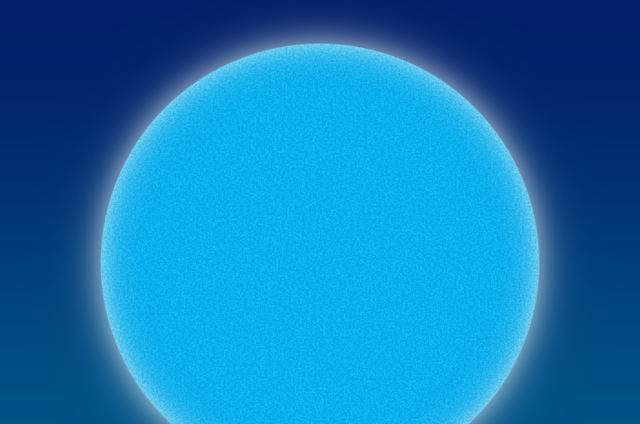
A Shadertoy shader for this background:

```glsl
const vec3 SKY_TOP = vec3(0.004, 0.125, 0.41);
const vec3 SKY_BOTTOM = vec3(0.0, 0.335, 0.53);
const vec3 DISC_BLUE = vec3(0.045, 0.685, 0.925);
const vec3 GLOW_WHITE = vec3(0.88, 0.93, 0.94);

// Pseudo-random unit gradient for a lattice cell
vec2 cellGradient(vec2 cell) {
    vec3 p = fract(cell.xyx * vec3(0.1031, 0.1030, 0.0973));
    p += dot(p, p.yzx + 33.33);
    float angle = 6.28318 * fract((p.x + p.y) * p.z);
    return vec2(cos(angle), sin(angle));
}

// Gradient noise, roughly -0.7 to 0.7
float gradientNoise(vec2 p) {
    vec2 cell = floor(p);
    vec2 f = fract(p);
    vec2 blend = f * f * f * (f * (f * 6.0 - 15.0) + 10.0);
    vec2 right = vec2(1.0, 0.0);
    vec2 up = vec2(0.0, 1.0);
    float bottom = mix(dot(cellGradient(cell), f),
                       dot(cellGradient(cell + right), f - right), blend.x);
    float top = mix(dot(cellGradient(cell + up), f - up),
                    dot(cellGradient(cell + 1.0), f - 1.0), blend.x);
    return mix(bottom, top, blend.y);
}

// Two fine layers of speckle
float grain(vec2 p, float frequency) {
    return gradientNoise(p * frequency)
         + 0.5 * gradientNoise(p * frequency * 0.53 + 17.3);
}

float circleDistance(vec2 p, vec2 center, float radius) {
    return length(p - center) - radius;
}

// Soft falloff of a blurred edge: one half at the edge itself
float blurredEdge(float dist, float spread) {
    return 1.0 / (1.0 + exp(1.702 * dist / spread));
}

vec3 skyColor(float height) {
    return mix(SKY_BOTTOM, SKY_TOP, smoothstep(-0.15, 1.0, height));
}

vec3 discColor(float dist, float speckle, float rimSpread) {
    vec3 body = DISC_BLUE + speckle * vec3(0.05, 0.09, 0.06);
    float rim = blurredEdge(-dist, rimSpread) * (1.0 + 0.3 * speckle);
    return mix(body, GLOW_WHITE, 0.95 * rim);
}

void mainImage(out vec4 fragColor, in vec2 fragCoord) {
    // Canvas height is one unit, with x measured from the middle
    vec2 p = vec2(fragCoord.x - 0.5 * iResolution.x, fragCoord.y) / iResolution.y;
    float pixel = 1.0 / iResolution.y;
    float dist = circleDistance(p, vec2(0.0, 0.380), 0.517);

    // Sky and outer halo
    vec3 color = skyColor(p.y);
    color = mix(color, GLOW_WHITE, 0.95 * blurredEdge(dist, 0.043));

    // Grainy disc with a bright inner rim
    vec3 disc = discColor(dist, grain(p + 2.0, 233.0), 0.036);
    color = mix(color, disc, smoothstep(pixel, -pixel, dist));

    fragColor = vec4(clamp(color, 0.0, 1.0), 1.0);
}
```
